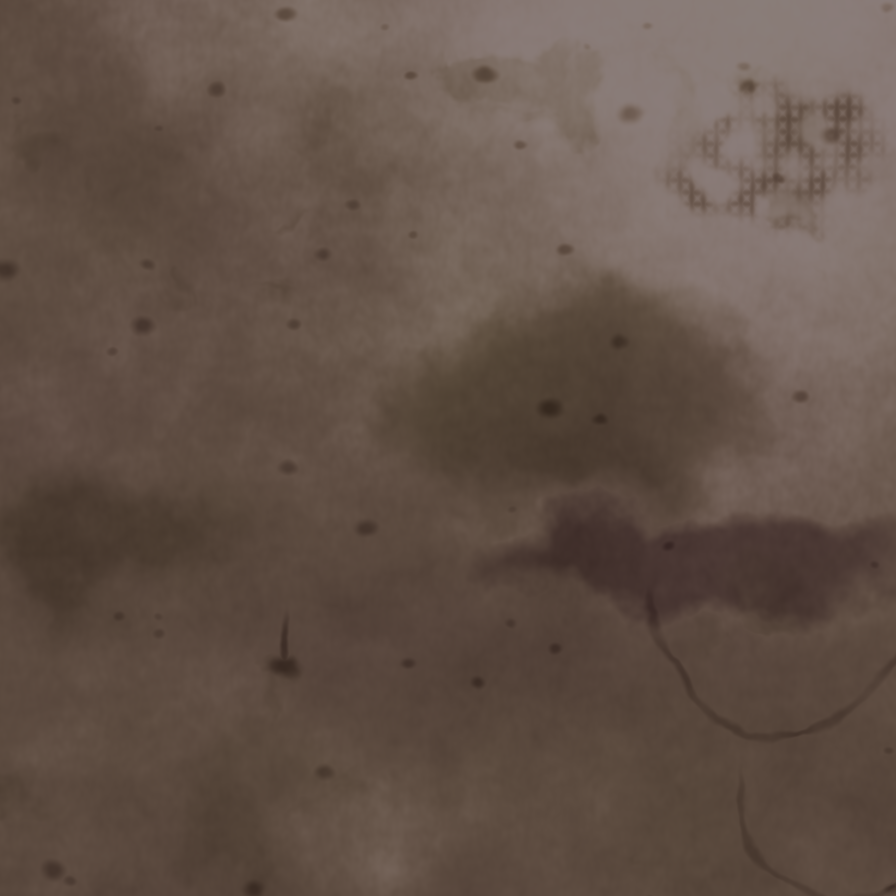
Reproduce this texture procedurally as a WebGL 2 fragment shader.

```glsl
#version 300 es
precision highp float;
// Dim, stained brown plaster: a soft glow from the upper right, mottled by
// gradient noise, with ragged stains, a woven scuff, specks and faint rings.
// All parts add to or take from one tone, which a three-colour ramp paints.

#define BASE_TONE 0.350
#define GLOW 0.195
#define MOTTLE 0.130
#define GRAIN 0.016
#define STAIN_DEPTH 0.085
#define EDGE_WARP 0.17
#define SPECK_CELLS 13.0
#define SPECK_SHARE 0.24
#define SPECK_DEPTH 0.10
#define WEAVE_THREADS 75.0
#define RING_WIDTH 0.0045
#define RING_DEPTH 0.085

uniform vec2 u_resolution;
out vec4 fragColor;

vec2 hash2(vec2 p) {
    vec3 q = fract(p.xyx * vec3(0.1031, 0.1030, 0.0973));
    q += dot(q, q.yzx + 33.33);
    return fract((q.xx + q.yz) * q.zy);
}

float cornerSlope(vec2 cell, vec2 corner, vec2 f) {
    return dot(hash2(cell + corner + 57.0) * 2.0 - 1.0, f - corner);
}

float gradientNoise(vec2 p) {
    vec2 i = floor(p), f = p - i;
    vec2 w = f * f * f * (f * (f * 6.0 - 15.0) + 10.0);
    vec2 e = vec2(1.0, 0.0);
    return mix(mix(cornerSlope(i, e.yy, f), cornerSlope(i, e.xy, f), w.x),
               mix(cornerSlope(i, e.yx, f), cornerSlope(i, e.xx, f), w.x), w.y);
}

float fbm(vec2 p) {
    float sum = 0.0, amp = 0.5;
    for (int i = 0; i < 5; i++) {
        sum += amp * gradientNoise(p);
        p = mat2(1.6, 1.2, -1.2, 1.6) * p + 7.3;
        amp *= 0.5;
    }
    return sum;
}

// Soft ellipse; a higher softness gives a wider edge
float blot(vec2 p, vec2 centre, vec2 radius, float softness) {
    return 1.0 - smoothstep(1.0 - softness, 1.0 + softness, length((p - centre) / radius));
}

// Lower part of a thin, uneven ring
float ring(vec2 p, vec2 centre, float radius) {
    vec2 d = p - centre;
    float width = RING_WIDTH * (1.0 + 1.2 * gradientNoise(p * 24.0));
    float line = 1.0 - smoothstep(0.2 * width, 1.5 * width, abs(length(d) - radius));
    float low = 1.0 - smoothstep(-0.1, 0.35, d.y / radius);
    return line * low * (0.7 + 0.7 * gradientNoise(p * 15.0 + 4.0));
}

// Sparse dark specks, one candidate per jittered cell
float specks(vec2 p) {
    vec2 g = p * SPECK_CELLS, cell = floor(g);
    float sum = 0.0;
    for (int y = -1; y <= 1; y++)
    for (int x = -1; x <= 1; x++) {
        vec2 c = cell + vec2(x, y);
        vec2 pick = hash2(c + 11.0);
        float radius = mix(0.04, 0.12, pick.y * pick.y);
        float shown = step(pick.x, SPECK_SHARE) * (0.35 + 0.65 * pick.y);
        sum = max(sum, shown * blot(g, c + hash2(c + 91.0), radius * vec2(1.3, 1.0), 0.7));
    }
    return sum;
}

// Crossed threads showing through a ragged patch
float weave(vec2 p, vec2 q) {
    vec2 threads = 0.5 + 0.5 * cos(6.2832 * WEAVE_THREADS * (p + 0.04 * (q - p)));
    float patchy = smoothstep(-0.25, 0.3, gradientNoise(p * 28.0));
    float cover = blot(q, vec2(0.89, 0.83), vec2(0.11, 0.06), 0.45);
    return cover * patchy * (0.4 + 0.6 * max(threads.x, threads.y * 0.8));
}

void main() {
    vec2 p = gl_FragCoord.xy / u_resolution;
    vec2 warp = vec2(fbm(p * 7.0 + 3.0), fbm(p * 7.0 + 41.0));
    vec2 q = p + EDGE_WARP * warp;

    // Light and mottling
    vec2 toGlow = (p - vec2(1.0, 1.05)) * vec2(1.0, 1.25);
    float tone = BASE_TONE + GLOW * exp(-2.2 * dot(toGlow, toGlow));
    tone += MOTTLE * (fbm(p * 3.5 + 19.0) + 0.4 * fbm(p * 13.0 + warp));
    tone += GRAIN * (gradientNoise(p * 60.0) + 0.7 * gradientNoise(p * vec2(140.0, 95.0)));

    // Broad stains, then smaller scattered ones
    float olive = blot(q, vec2(0.64, 0.55), vec2(0.18, 0.11), 0.4);
    olive = max(olive, 0.85 * blot(q, vec2(0.12, 0.40), vec2(0.13, 0.08), 0.5));
    olive = max(olive, 0.5 * blot(q, vec2(0.28, 0.08), vec2(0.06, 0.09), 0.6));
    olive = max(olive, 0.4 * blot(q, vec2(0.14, 0.83), vec2(0.10, 0.09), 0.8));
    olive = max(olive, 0.5 * smoothstep(0.12, 0.26, fbm(q * 5.0 + 63.0)));
    float soot = blot(q, vec2(0.78, 0.37), vec2(0.21, 0.06), 0.35);
    soot = max(soot, 0.35 * blot(q, vec2(0.58, 0.25), vec2(0.22, 0.09), 0.8));
    tone -= STAIN_DEPTH * max(olive, 1.35 * soot);

    // Drip, scuff, specks and rings
    vec2 fine = p + 0.25 * (q - p);
    float drip = max(blot(fine, vec2(0.32, 0.25), vec2(0.018, 0.012), 0.6),
                     blot(fine, vec2(0.32, 0.28), vec2(0.005, 0.028), 0.7));
    tone -= SPECK_DEPTH * max(drip, specks(p + 0.12 * (q - p)));
    tone -= 0.13 * weave(p, q);
    tone -= RING_DEPTH * max(ring(fine, vec2(0.87, 0.32), 0.14),
                             0.75 * ring(fine, vec2(0.945, 0.125), 0.125));

    // Ramp from umber through brown to grey mauve, with a slight hue drift
    vec3 color = mix(vec3(0.24, 0.18, 0.15), vec3(0.38, 0.31, 0.265), (max(tone, 0.19) - 0.24) / 0.14);
    color = mix(color, vec3(0.54, 0.49, 0.48), smoothstep(0.36, 0.56, tone));
    float drift = fbm(p * 3.0 + 87.0) + 0.5 * soot - 0.5 * olive;
    color += drift * vec3(0.006, -0.008, 0.018);
    fragColor = vec4(clamp(color, 0.0, 1.0), 1.0);
}
```
